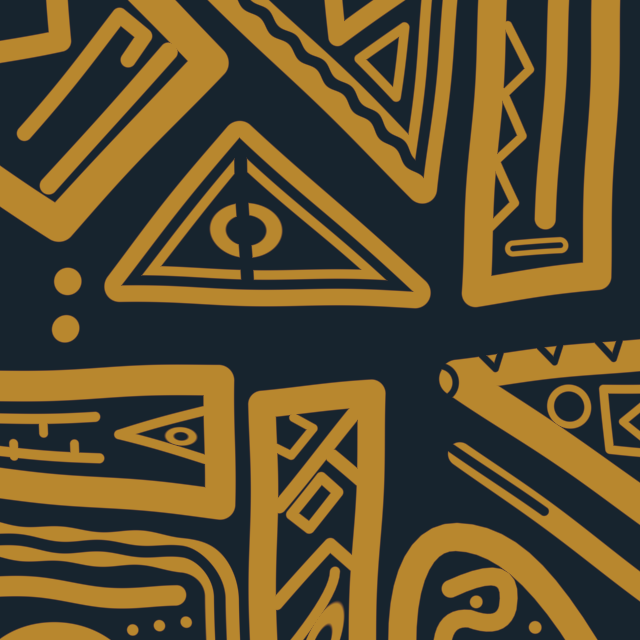
Give the GLSL for this pattern, as a three.js fragment shader.

```glsl
varying vec2 vUv;

const vec3 NIGHT = vec3(0.09, 0.14, 0.18);
const vec3 OCHRE = vec3(0.72, 0.53, 0.18);
const vec3 FRINGE = vec3(0, -0.16, 0.06);

// Distances to lines and outlines; a vec4 holds two corners
float seg(vec2 p, vec4 s) {
  vec2 q = p - s.xy, e = s.zw - s.xy;
  return length(q - e * clamp(dot(q, e) / dot(e, e), 0.0, 1.0));
}
float bend(vec2 p, vec4 s, vec2 c) { return min(seg(p, s), seg(p, vec4(s.zw, c))); }
float path(vec2 p, vec4 s, vec4 t) { return min(bend(p, s, t.xy), seg(p, t)); }
float tri(vec2 p, vec4 s, vec2 c) { return min(bend(p, s, c), seg(p, vec4(c, s.xy))); }
float quad(vec2 p, vec4 s, vec4 t) { return min(path(p, s, t), seg(p, vec4(t.zw, s.xy))); }
float curve(vec2 p, vec2 a, vec2 b, vec2 c) {
  float d = 1e3;
  vec2 last = a;
  for (int i = 1; i <= 10; i++) {
    float t = float(i) / 10.0;
    vec2 next = mix(mix(a, b, t), mix(b, c, t), t);
    d = min(d, seg(p, vec4(last, next)));
    last = next;
  }
  return d;
}
float ring(vec2 p, vec2 c, vec2 r) { return abs(length((p - c) / r) - 1.0) * min(r.x, r.y); }

// Signed sides and triangles, corners counter-clockwise
float side(vec2 p, vec2 a, vec2 b) {
  vec2 e = normalize(b - a);
  return dot(p - a, vec2(e.y, -e.x));
}
float mitred(vec2 p, vec4 s, vec2 c) {
  return max(side(p, s.xy, s.zw), max(side(p, s.zw, c), side(p, c, s.xy)));
}
float solid(vec2 p, vec4 s, vec2 c) { return tri(p, s, c) * sign(mitred(p, s, c)); }

// Motifs
float hookBlock(vec2 p) {
  float d = path(p, vec4(22.3, 101.5, 32.9, 90.4), vec4(9.2, 65.1, -1.5, 72)) - 2.7;
  d = min(d, bend(p, vec4(-2, 91.5, 9.4, 93.8), vec2(9, 102)) - 1.7);
  d = min(d, path(p, vec4(3.8, 79.3, 18.8, 97.5), vec4(22.6, 94.2, 19.9, 90.5)) - 1.2);
  return min(d, seg(p, vec4(7.8, 71.2, 26.3, 91.8)) - 1.4);
}
float eyeTriangle(vec2 p) {
  vec4 s = vec4(37.4, 78.8, 18.6, 55.2);
  vec2 c = vec2(64.6, 54.4);
  float m = mitred(p, s, c);
  float inner = min(abs(m + 2.4) - 0.75, ring(p, vec2(38.5, 64.2), vec2(4.4, 3.35)) - 0.95);
  inner = max(inner, 1.0 - seg(p, vec4(37.7, 76, 38.5, 56)));
  return min(max(solid(p, s, c) - 2.5, -m - 0.1), inner);
}
float waveWedge(vec2 p) {
  vec4 s = vec4(23.8, 112, 66.1, 70.7);
  vec2 c = vec2(70.5, 112);
  float left = side(p, s.xy, s.zw), right = side(p, s.zw, c);
  float wave = 0.4 * sin((p.x - p.y) * 0.75);
  float gap = min(abs(left + 1.9 + wave) - 0.9, abs(right + 0.7) - 0.85);
  gap = max(gap, max(left + 1.0 + wave, right - 0.1));
  float d = max(solid(p, s, c) - 2.4, -min(gap, max(left + 4.4, right + 3.2)));
  d = min(d, bend(p, vec4(52.2, 101, 52.7, 94), vec2(62.5, 101)) - 1.4);
  return min(d, tri(p, vec4(56, 90.6, 63.3, 95.8), vec2(61.7, 84.8)) - 0.75);
}
float toothedBox(vec2 p) {
  float d = path(p, vec4(77.4, 104, 74.2, 54.4), vec4(93.1, 56.9, 95, 104)) - 2.25;
  for (int i = 0; i < 3; i++) {
    vec2 a = vec2(79.4, 96) - float(i) * vec2(1, 10.4);
    d = min(d, bend(p, vec4(a, a + vec2(3.2, -7)), a - vec2(1, 10.9)) - 0.7);
  }
  d = min(d, seg(p, vec4(87.6, 102, 85.3, 65.6)) - 1.65);
  return min(d, abs(seg(p, vec4(80.1, 61.1, 87.5, 61.5)) - 0.85) - 0.42);
}
float fishBox(vec2 p) {
  float d = path(p, vec4(-3, 39.6, 34.4, 40.7), vec4(34.2, 21.3, -3, 24.8)) - 2.4;
  d = min(d, tri(p, vec4(18.6, 32, 33, 36.1), vec2(32.8, 28)) - 0.75);
  d = min(d, ring(p, vec2(28.3, 31.7), vec2(1.8, 1.05)) - 0.4);
  d = min(d, min(seg(p, vec4(-1, 34.6, 15, 34.9)), seg(p, vec4(-1, 29.6, 15.4, 28.4))) - 0.8);
  for (int i = 0; i < 3; i++) {
    vec2 a = vec2(2.1 + 4.75 * float(i), i == 1 ? 34.5 : 30.8);
    d = min(d, seg(p, vec4(a, a - vec2(0, 2))) - 0.7);
  }
  return d;
}
float archedBands(vec2 p) {
  vec2 q = abs(p + vec2(0, 0.08 * p.x)) - vec2(28.5, 9.4);
  float box = length(max(q, 0.0)) + min(max(q.x, q.y), 0.0) - 9.0;
  float ripple = 0.3 * sin(p.x * 0.5);
  float d = min(abs(box + 0.9) - 0.9 + ripple, abs(box + 4.5) - 0.9 - ripple);
  d = min(d, seg(p + vec2(0, 0.6 * sin(p.x * 0.25 - 3.0)), vec4(-2, 8.4, 27.7, 6.4)) - 1.6);
  d = min(d, length(p - vec2(8.5, -11.2)) - 14.2);
  for (int i = 0; i < 3; i++) d = min(d, length(p - vec2(20.8, 1.4) - float(i) * vec2(4.2, 0.65)) - 0.9);
  return d;
}
float latticeBox(vec2 p) {
  float d = quad(p, vec4(41.1, 37, 58.3, 38.4), vec4(56.5, -3, 41.2, -3)) - 2.15;
  d = min(d, path(p, vec4(46, 34.8, 49, 33), vec4(45.4, 28.9, 43, 30.2)) - 0.7);
  d = min(d, min(seg(p, vec4(56.3, 36.2, 43.5, 21)), seg(p, vec4(51.8, 28.6, 56.5, 24.5))) - 1.1);
  d = min(d, quad(p, vec4(50, 25.3, 52.6, 22.9), vec4(48.3, 17.4, 45.4, 19.7)) - 0.85);
  d = min(d, bend(p, vec4(43.4, 5.8, 51.6, 14.8), vec2(56, 11)) - 1.0);
  d = min(d, curve(p, vec2(52.5, 10.5), vec2(52.5, 7), vec2(45.5, -1)) - 0.8);
  return min(d, ring(p - vec2(0.4 * p.y, 0), vec2(50.5, -1), vec2(2, 5)) - 0.7);
}
float toothedWedge(vec2 p) {
  float d = min(seg(p, vec4(71.5, 41.5, 103, 45)) - 2.5, seg(p, vec4(71.5, 41, 103, 19.3)) - 2.7);
  for (int i = 0; i < 3; i++) {
    vec2 tip = vec2(77.6, 42.4) + float(i) * vec2(9.2, 0.8);
    d = max(d, 0.5 - bend(p, vec4(tip + vec2(-3, 3), tip), tip + vec2(1, 3.5)));
  }
  d = max(d, 0.5 - ring(p, vec2(68.8, 40.4), vec2(2.6)));
  d = min(d, ring(p, vec2(89.1, 36.3), vec2(2.9)) - 0.55);
  d = min(d, path(p, vec4(101, 39.4, 94.5, 39.2), vec4(95.2, 29.8, 101, 29.4)) - 0.7);
  d = min(d, bend(p, vec4(102, 38, 97.4, 34.2), vec2(102, 30.5)) - 0.6);
  float bar = seg(p, vec4(71.8, 29.2, 103, 6.5)) - 1.9;
  return min(d, max(bar, 0.7 - seg(p, vec4(70, 30.5, 84.9, 19.9))));
}
float snakeArch(vec2 p) {
  vec2 top = vec2(71.3, 16.3), turn = vec2(79.5, 5), waist = vec2(73.5, 3.5);
  float d = min(curve(p, vec2(62.8, -1), vec2(63.5, 16.5), top), curve(p, top, vec2(81.4, 16), vec2(91.4, -1))) - 2.2;
  float snake = min(curve(p, vec2(70.6, 8.2), vec2(81, 13), turn), curve(p, turn, vec2(78.5, 1.5), waist));
  d = min(d, min(snake, curve(p, waist, vec2(69.5, 4), vec2(69, -1))) - 1.4);
  return min(d, min(length(p - vec2(74.6, 6.1)), length(p - vec2(83.7, 1.8))) - 1.0);
}

void main() {
  // One hundred units span the canvas, with a slight hand-cut sway
  vec2 p = vUv * 100.0;
  p += 0.2 * sin(p.yx * 0.2);
  float d = min(min(hookBlock(p), eyeTriangle(p)), min(waveWedge(p), toothedBox(p)));
  d = min(d, min(min(fishBox(p), archedBands(p)), min(latticeBox(p), toothedWedge(p))));
  d = min(d, snakeArch(p));
  for (int i = 0; i < 2; i++) d = min(d, length(p - vec2(10.4, 56.2) + float(i) * vec2(0.2, 7.4)) - 2.15);
  float ink = 1.0 - smoothstep(-0.15, 0.15, d);
  gl_FragColor = vec4(mix(NIGHT, OCHRE, ink) + ink * (1.0 - ink) * FRINGE, 1.0);
}
```
